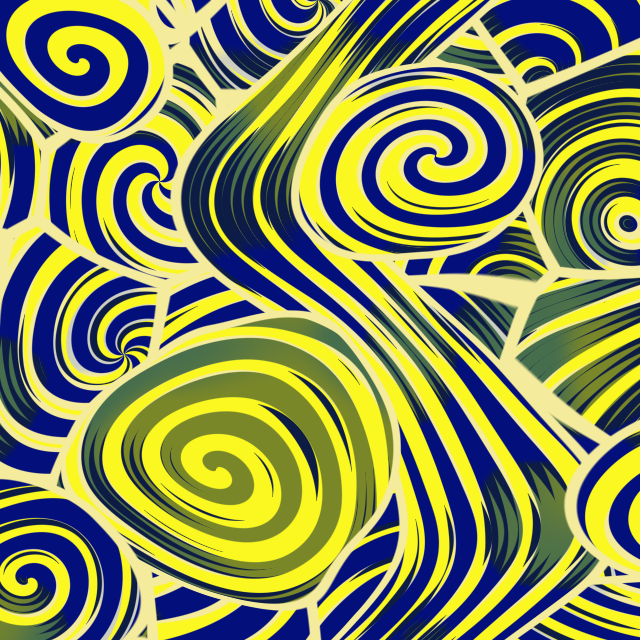
Reproduce this pattern procedurally as a Shadertoy shader.

```glsl
// Swirling navy, yellow and cream brush bands with spirals and an S-shaped ribbon.

const vec3 NAVY = vec3(0.01, 0.06, 0.48);
const vec3 DARK = vec3(0.05, 0.11, 0.27);
const vec3 YELLOW = vec3(0.98, 0.97, 0.13);
const vec3 CREAM = vec3(0.96, 0.92, 0.61);
const vec3 PALE = vec3(0.80, 0.81, 0.76);
const vec3 GREEN = vec3(0.28, 0.43, 0.30);
const vec3 OLIVE = vec3(0.48, 0.53, 0.16);
const float TAU = 6.2831853;

vec2 hash2(vec2 p) {
    vec3 q = fract(p.xyx * vec3(0.1031, 0.1030, 0.0973));
    q += dot(q, q.yzx + 33.33);
    return fract((q.xx + q.yz) * q.zy);
}

float noise(vec2 p) {
    vec2 i = floor(p), f = fract(p);
    f = f * f * (3.0 - 2.0 * f);
    return mix(mix(hash2(i).x, hash2(i + vec2(1, 0)).x, f.x),
               mix(hash2(i + vec2(0, 1)).x, hash2(i + vec2(1, 1)).x, f.x), f.y);
}

// Coverage of the side where d is positive, with edge softness s
float cover(float d, float s) {
    return smoothstep(-s, s, d);
}

// Phase of a spiral with a whole number of arms, so that bands join up
float spiral(vec2 v, float density, float arms) {
    return density * length(v) + arms * atan(v.y, v.x + 1e-5) / TAU;
}

// Colours one set of bands; one unit of phase is one light and one dark band
vec3 paintBands(float phase, vec2 p, float seed) {
    // The rate of change is taken on the circle, where phase has no jump
    vec2 wheel = vec2(cos(phase * TAU), sin(phase * TAU));
    float soft = 1.5 * length(vec4(dFdx(wheel), dFdy(wheel))) / TAU + 0.002;
    float across = 2.0 * fract(phase) - 1.0;
    float swell = noise(p * 5.0 + seed);
    float tint = noise(p * 6.0 + seed + 17.3);
    float shift = noise(p * 7.0 + seed + 41.7);
    float shade = noise(p * 4.5 + seed + 73.1);

    // Dark bands, some filled with green bristle strokes
    float bristle = abs(2.0 * fract(phase * 4.0) - 1.0);
    vec3 stroke = mix(GREEN, OLIVE, smoothstep(0.4, 0.7, tint));
    vec3 ground = mix(NAVY, DARK, smoothstep(0.57, 0.61, shade));
    ground = mix(ground, stroke, cover((shade - 0.6) * 4.5 - bristle, soft * 4.0));

    // Light bands: cream rim, yellow core and a thin dark sliver
    float halfWidth = 0.2 + 0.56 * swell;
    vec3 light = mix(CREAM, PALE, smoothstep(0.66, 0.74, shift));
    float core = halfWidth * (2.0 * tint - 0.25) - abs(across + 0.4 * (shift - 0.5));
    light = mix(light, YELLOW, cover(core, soft));
    float sliver = 0.7 * (shift - 0.52) - abs(across - 0.2);
    light = mix(light, DARK, cover(sliver, soft) * step(0.52, shift));
    return mix(ground, light, cover(halfWidth - abs(across), soft));
}

// Background: curved cells, each with its own fan or arc of bands
vec3 paintCells(vec2 p, float px) {
    vec2 g = p * 3.6, base = floor(g), id = base, centre = g;
    float near = 9.0, next = 9.0;
    for (int j = -1; j <= 1; j++)
    for (int i = -1; i <= 1; i++) {
        vec2 cell = base + vec2(i, j);
        vec2 site = cell + 0.1 + 0.8 * hash2(cell + 5.0);
        float d = length(g - site);
        if (d < near) {
            next = near;
            near = d;
            id = cell;
            centre = site;
        } else {
            next = min(next, d);
        }
    }
    vec2 pole = centre / 3.6 + 0.5 * (hash2(id + 31.0) - 0.5);
    float arms = floor(hash2(id + 53.0).x * 9.0) - 4.0;
    vec3 col = paintBands(spiral(p - pole, 17.0, arms), p, 3.0);
    float rim = (next - near) * 0.5 / 3.6;
    return mix(col, CREAM, cover(0.008 - rim, px));
}

// Lays a shape with a cream rim over col; d is positive inside
vec3 layShape(vec3 col, vec3 fill, float d, float px) {
    col = mix(col, CREAM, cover(d, px));
    return mix(col, fill, cover(d - 0.013, px));
}

void mainImage(out vec4 fragColor, in vec2 fragCoord) {
    vec2 uv = fragCoord / iResolution.y;
    float px = 1.0 / iResolution.y;
    vec2 p = uv + 0.07 * (vec2(noise(uv * 4.0), noise(uv * 4.0 + 9.2)) - 0.5);
    vec3 col = paintCells(p, px);

    // Long S-shaped ribbon from top to bottom
    float offset = p.x - 0.6 + 0.18 * sin(TAU * (p.y - 0.46));
    float phase = 17.0 * offset + 1.6 * noise(p * 3.0 + 2.0);
    float ribbon = (0.17 - 0.05 * p.y - abs(offset)) * 0.8;
    col = layShape(col, paintBands(phase, p, 11.0), ribbon, px);

    // Large spirals: centre and radius
    vec3 swirls[5] = vec3[5](vec3(0.35, 0.27, 0.23), vec3(0.67, 0.75, 0.18),
        vec3(0.03, 0.10, 0.19), vec3(1.03, 0.23, 0.13), vec3(0.13, 0.92, 0.13));
    for (int i = 0; i < 5; i++) {
        vec2 v = (p - swirls[i].xy) * vec2(0.92, 1.06);
        float seed = 23.0 + 7.0 * float(i);
        float turn = i % 2 == 0 ? 1.0 : -2.0;
        float edge = swirls[i].z * (0.8 + 0.4 * noise(p * 6.0 + seed)) - length(v);
        vec3 bands = paintBands(spiral(v, 18.0, turn) + 0.5, p, seed);
        col = layShape(col, bands, edge, px);
    }
    fragColor = vec4(col, 1.0);
}
```
